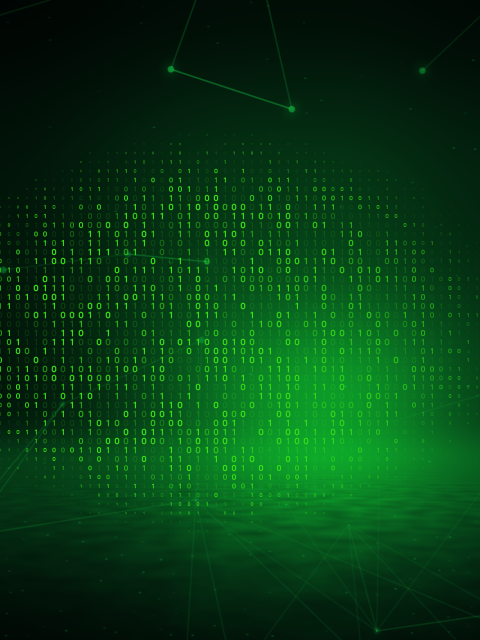
Reproduce this background procedurally as a WebGL 1 fragment shader.

```glsl
precision highp float;
uniform vec2 u_resolution;

// Lengths are in canvas widths
const float PITCH = 0.01875;
const vec2 GRID_ORIGIN = vec2(0.0, 0.00208);
const vec2 FIELD_CENTER = vec2(0.45, 0.64);
const vec2 FIELD_RADIUS = vec2(0.65, 0.435);
const vec2 GLOW_CENTER = vec2(0.68, 0.50);
const float HORIZON = 0.37;
const float LINE_WIDTH = 0.0011;
const float DUST_CELLS = 26.0;
const vec3 DIGIT_COLOR = vec3(0.22, 0.88, 0.08);
const vec3 LINK_COLOR = vec3(0.06, 0.62, 0.22);

// Network nodes
const vec2 TOP_LEFT = vec2(0.356, 1.189);
const vec2 TOP_MID = vec2(0.608, 1.106);
const vec2 TOP_RIGHT = vec2(0.880, 1.186);
const vec2 EDGE = vec2(0.007, 0.771);
const vec2 UPPER = vec2(0.266, 0.804);
const vec2 INNER = vec2(0.431, 0.788);
const vec2 CORE = vec2(0.420, 0.625);
const vec2 LEFT = vec2(0.130, 0.491);
const vec2 FLOOR_LEFT = vec2(0.408, 0.292);
const vec2 FLOOR_MID = vec2(0.726, 0.240);
const vec2 FLOOR_RIGHT = vec2(0.785, 0.019);

float hash(vec2 p) {
  return fract(sin(dot(p, vec2(127.1, 311.7))) * 43758.5);
}

vec2 gradient(vec2 p) {
  float a = 6.2832 * hash(p);
  return vec2(cos(a), sin(a));
}

float gradientNoise(vec2 p) {
  vec2 i = floor(p), f = p - i, e = vec2(1.0, 0.0);
  vec2 u = f * f * f * (f * (f * 6.0 - 15.0) + 10.0);
  float low = mix(dot(gradient(i), f), dot(gradient(i + e.xy), f - e.xy), u.x);
  float high = mix(dot(gradient(i + e.yx), f - e.yx), dot(gradient(i + 1.0), f - 1.0), u.x);
  return mix(low, high, u.y);
}

float bell(vec2 d, vec2 radius) {
  d /= radius;
  return exp(-dot(d, d));
}

float segment(vec2 p, vec2 a, vec2 b) {
  vec2 d = b - a;
  return length(p - a - d * clamp(dot(p - a, d) / dot(d, d), 0.0, 1.0));
}

float link(vec2 p, vec2 a, vec2 b) {
  float px = 1.0 / u_resolution.x;
  return 1.0 - smoothstep(LINE_WIDTH - 0.5 * px, LINE_WIDTH + px, segment(p, a, b));
}

float node(vec2 p, vec2 center) {
  float d = length(p - center);
  return 1.0 - smoothstep(0.005, 0.0085, d) + 0.25 * exp(-d * d * 4000.0);
}

// Green level of the sky, the glow and the lit floor
float backdrop(vec2 p, float top) {
  float ambient = mix(0.035, 0.14, smoothstep(top, top - 0.4, p.y));
  ambient *= smoothstep(-0.25, 0.5, p.y) * mix(0.5, 1.0, smoothstep(0.0, 0.5, p.x));
  ambient *= 1.0 - 0.3 * smoothstep(0.7, 1.0, p.x);
  vec2 d = p - GLOW_CENTER;
  float glow = 0.36 * bell(d, vec2(0.30, d.y > 0.0 ? 0.21 : 0.26));
  glow += 0.11 * bell(p - vec2(0.64, 0.60), vec2(0.48, 0.55));
  float h = p.y - HORIZON;
  float band = 0.15 * bell(vec2(h, 0.0), vec2(h > 0.0 ? 0.065 : 0.22, 1.0));
  // Ripples stretched towards the horizon
  float depth = 1.0 / (0.08 + max(-h, 0.0));
  float ripple = gradientNoise(vec2((p.x - 0.6) * depth * 3.0, depth * 4.0));
  ripple += 0.5 * gradientNoise(p * vec2(22.0, 70.0));
  float ground = smoothstep(0.0, -0.1, h);
  return (ambient + glow + band) * (1.0 + 0.22 * ripple * ground);
}

float dust(vec2 p) {
  vec2 cell = floor(p * DUST_CELLS);
  vec2 center = 0.2 + 0.6 * vec2(hash(cell + 3.0), hash(cell + 8.0));
  float d = length((p * DUST_CELLS - cell - center) * vec2(0.8, 1.2));
  float chance = p.y < 0.22 ? 0.5 : 0.13;
  return step(hash(cell), chance) * hash(cell + 5.0) * smoothstep(0.10, 0.02, d);
}

// Rings and strokes that shrink towards the rim of the field
float digits(vec2 p) {
  vec2 q = (p - GRID_ORIGIN) / PITCH;
  vec2 cell = floor(q + 0.5);
  vec2 center = cell * PITCH + GRID_ORIGIN;
  float inside = 1.0 - length((center - FIELD_CENTER) / FIELD_RADIUS);
  float size = mix(0.25, 1.0, smoothstep(0.0, 0.42, inside));
  vec2 f = (q - cell) / size;
  float ring = abs(length(vec2(f.x, f.y - clamp(f.y, -0.11, 0.11))) - 0.19);
  float stroke = min(segment(f, vec2(0.05, -0.3), vec2(0.05, 0.3)),
                     segment(f, vec2(0.05, 0.3), vec2(-0.1, 0.22)));
  float d = (hash(cell + 17.0) < 0.5 ? ring : stroke) - 0.065;
  float cover = clamp(0.5 - d * size * PITCH * u_resolution.x, 0.0, 1.0);
  float light = mix(0.12, 1.0, smoothstep(0.2, 0.9, hash(cell + 41.0)));
  light *= 1.0 - 0.45 * smoothstep(0.5, 1.0, center.x);
  return cover * light * smoothstep(0.0, 0.2, inside);
}

float network(vec2 p, float top) {
  float n = 0.55 * link(p, TOP_LEFT, TOP_MID) + 0.4 * link(p, UPPER, INNER);
  n += 0.25 * (link(p, TOP_LEFT, vec2(0.408, top)) + link(p, TOP_MID, vec2(0.556, top)));
  n += 0.15 * (link(p, TOP_RIGHT, vec2(1.0, 1.299)) + link(p, vec2(0.0, 1.302), vec2(0.104, top)));
  n += 0.14 * (link(p, EDGE, UPPER) + link(p, CORE, LEFT) + link(p, CORE, FLOOR_LEFT));
  n += 0.2 * (link(p, LEFT, vec2(0.0, 0.309)) + link(p, LEFT, vec2(0.0, 0.335)));
  n += 0.2 * (link(p, FLOOR_LEFT, vec2(0.0, 0.227)) + link(p, FLOOR_RIGHT, vec2(1.0, 0.05)));
  n += 0.15 * (link(p, FLOOR_MID, FLOOR_RIGHT) + link(p, vec2(0.8, 0.45), vec2(1.0, 0.51)));
  // Faint rays fanning over the floor
  for (int i = 0; i < 4; i++) {
    float k = float(i);
    n += 0.12 * link(p, FLOOR_LEFT, vec2(0.39 + 0.08 * k * k, 0.0));
    n += 0.10 * link(p, FLOOR_MID, vec2(0.55 + 0.2 * k, 0.0));
    n += 0.10 * link(p, FLOOR_RIGHT, vec2(0.35 + 0.22 * k, 0.32));
  }
  n += 0.65 * (node(p, TOP_LEFT) + node(p, TOP_MID)) + 0.45 * node(p, TOP_RIGHT);
  n += 0.4 * (node(p, EDGE) + node(p, INNER) + node(p, CORE)) + 0.25 * node(p, UPPER);
  return n + 0.15 * (node(p, LEFT) + node(p, FLOOR_LEFT) + node(p, FLOOR_RIGHT));
}

void main() {
  vec2 p = gl_FragCoord.xy / u_resolution.x;
  float top = u_resolution.y / u_resolution.x;
  float g = backdrop(p, top);
  vec3 color = vec3(0.08 * g, g, 0.5 * g / (1.0 + 1.5 * g));
  color += LINK_COLOR * 0.22 * dust(p);
  color = mix(color, max(color, LINK_COLOR), clamp(network(p, top), 0.0, 0.9));
  color = mix(color, DIGIT_COLOR, digits(p));
  gl_FragColor = vec4(color, 1.0);
}
```
